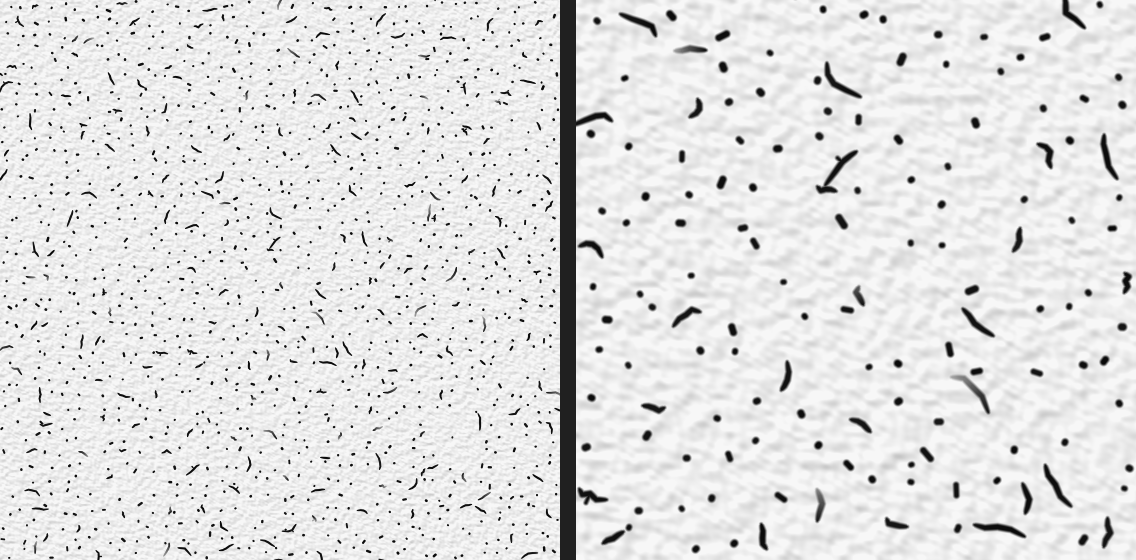
Left: the whole. Right: its middle third, enlarged.
Write a three.js fragment shader that draws this texture.

```glsl
// Mineral-fibre ceiling tile: a white, finely embossed board pierced by small
// dark pinholes and short bent fissures. Both share one jittered grid, so they
// stay evenly spread; the relief is a noise height field lit from the upper left.
varying vec2 vUv;

float hash1(vec2 p) {
  vec3 q = fract(p.xyx * 0.1031);
  q += dot(q, q.yzx + 33.33);
  return fract((q.x + q.y) * q.z);
}

vec2 hash2(vec2 p) {
  vec3 q = fract(p.xyx * vec3(0.1031, 0.1030, 0.0973));
  q += dot(q, q.yzx + 33.33);
  return fract((q.xx + q.yz) * q.zy);
}

float valueNoise(vec2 p) {
  vec2 cell = floor(p), f = fract(p);
  f = f * f * (3.0 - 2.0 * f);
  float low = mix(hash1(cell), hash1(cell + vec2(1.0, 0.0)), f.x);
  float high = mix(hash1(cell + vec2(0.0, 1.0)), hash1(cell + 1.0), f.x);
  return mix(low, high, f.y);
}

vec2 direction(float angle) {
  return vec2(cos(angle), sin(angle));
}

// x: distance to the segment a-b, y: position along it
vec2 segment(vec2 p, vec2 a, vec2 b) {
  vec2 ab = b - a;
  float t = clamp(dot(p - a, ab) / dot(ab, ab), 0.0, 1.0);
  return vec2(length(p - a - ab * t), t);
}

float inkEdge(float d) {
  return 1.0 - smoothstep(-0.0011, 0.0011, d);
}

// Round dot, now and then stretched into a short dash
float pinhole(vec2 p, vec2 cell) {
  vec2 shape = hash2(cell + 71.0);
  vec2 reach = direction(6.283 * shape.x) * (0.0003 + 0.003 * pow(shape.y, 6.0));
  float radius = mix(0.0016, 0.0023, hash1(cell + 37.0));
  return inkEdge(segment(p, -reach, reach).x - radius);
}

// Wobbly tapered Bezier stroke, sometimes forked or fading to grey
float fissure(vec2 p, vec2 cell) {
  vec2 shape = hash2(cell + 307.0);
  vec2 look = hash2(cell + 401.0);
  vec2 along = direction(6.283 * shape.x);
  vec2 across = vec2(-along.y, along.x);
  float halfLength = mix(0.0055, 0.0155, pow(shape.y, 1.4));
  vec2 end = along * halfLength;
  vec2 bend = halfLength * (across * (look.x - 0.5) * 1.7 + along * (look.y - 0.5));
  float fade = smoothstep(0.75, 1.0, hash1(cell + 601.0)) * 0.7;
  float ink = 0.0;
  vec2 from = -end;
  for (int i = 1; i <= 4; i++) {
    float t = float(i) / 4.0;
    vec2 to = mix(mix(-end, bend, t), mix(bend, end, t), t);
    to += across * 0.003 * (hash1(cell + 17.0 * float(i)) - 0.5);
    vec2 hit = segment(p, from, to);
    float s = t - 0.25 + 0.25 * hit.y;
    float radius = mix(0.0008, 0.0019, sqrt(4.0 * s * (1.0 - s)));
    ink = max(ink, inkEdge(hit.x - radius) * (1.0 - fade * s));
    from = to;
  }
  // Short spur at the bend
  if (look.y > 0.86) {
    vec2 tip = 0.5 * bend + across * 0.0045 * sign(look.x - 0.5);
    ink = max(ink, inkEdge(segment(p, 0.5 * bend, tip).x - 0.0012) * (1.0 - fade));
  }
  return ink;
}

// Each 3 x 2 block of cells holds at most one fissure; the rest are pinholes
float perforations(vec2 uv) {
  const float GRID = 39.0;
  float ink = 0.0;
  for (int y = -1; y <= 1; y++) {
    for (int x = -1; x <= 1; x++) {
      vec2 cell = floor(uv * GRID) + vec2(x, y);
      vec2 block = floor(cell / vec2(3.0, 2.0));
      vec2 chosen = block * vec2(3.0, 2.0) + floor(hash2(block + 503.0) * vec2(3.0, 2.0));
      vec2 center = (cell + 0.5 + 0.8 * (hash2(cell + 13.0) - 0.5)) / GRID;
      bool isChosen = length(cell - chosen) < 0.5;
      if (isChosen && hash1(block + 211.0) < 0.76) {
        ink = max(ink, fissure(uv - center, cell));
      } else if (hash1(cell + 151.0) < 0.86) {
        ink = max(ink, pinhole(uv - center, cell));
      }
    }
  }
  return ink;
}

// Board relief: slightly flattened bumps with a finer grain on top
float relief(vec2 uv) {
  vec2 p = vec2(uv.x + 0.25 * uv.y, uv.y) * vec2(120.0, 165.0);
  return 0.6 * valueNoise(p) + 0.4 * valueNoise(p * 1.9 + 40.0);
}

void main() {
  float slope = relief(vUv) - relief(vUv + vec2(-0.0025, 0.004));
  float board = min(0.932 + 0.21 * slope, 0.97);
  float inkTone = 0.03 + 0.06 * valueNoise(vUv * 60.0);
  gl_FragColor = vec4(vec3(mix(board, inkTone, perforations(vUv))), 1.0);
}
```
